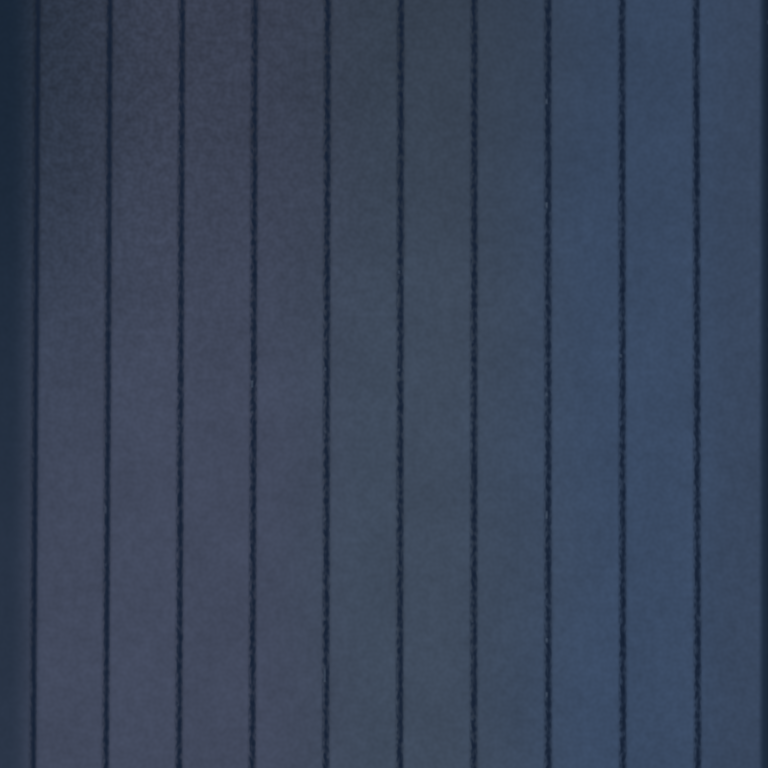
Reproduce this texture procedurally as a Shadertoy shader.

```glsl
const vec2 FIRST_GROOVE = vec2(0.0435, 0.0495);  // x at bottom, top
const vec2 PANEL_WIDTH = vec2(0.0962, 0.0953);   // width at bottom, top
const float PANEL_BEND = 0.0034;
const float CORE_HALF = 0.0011;
const float CORE_SOFT = 0.0028;
const float CORE_WOBBLE = 0.0012;
const float SPECKLE_REACH = 0.0068;
const float SHOULDER_WIDTH = 0.009;
const float GRAIN = 0.075;
const float BLOTCH = 0.075;
const float PANEL_VARIATION = 0.025;

const vec3 SLATE_VIOLET = vec3(0.260, 0.288, 0.365);
const vec3 SLATE_TEAL = vec3(0.247, 0.293, 0.361);
const vec3 SLATE_BLUE = vec3(0.228, 0.293, 0.392);
const vec3 GROOVE_COLOR = vec3(0.085, 0.130, 0.205);
const vec3 EDGE_COLOR = vec3(0.085, 0.140, 0.205);
const vec3 CHIP_COLOR = vec3(0.340, 0.390, 0.450);

float hash(vec2 p) {
    vec3 q = fract(vec3(p.xyx) * 0.1031);
    q += dot(q, q.yzx + 33.33);
    return fract((q.x + q.y) * q.z);
}

float cornerSlope(vec2 cell, vec2 offset) {
    float angle = 6.2832 * hash(cell);
    return dot(vec2(cos(angle), sin(angle)), offset);
}

// Gradient noise, roughly -0.7 to 0.7
float gradientNoise(vec2 p) {
    vec2 i = floor(p), f = fract(p);
    vec2 u = f * f * f * (f * (f * 6.0 - 15.0) + 10.0);
    vec2 e = vec2(0.0, 1.0);
    float low = mix(cornerSlope(i, f), cornerSlope(i + e.yx, f - e.yx), u.x);
    float high = mix(cornerSlope(i + e.xy, f - e.xy), cornerSlope(i + e.yy, f - e.yy), u.x);
    return mix(low, high, u.y);
}

float fbm(vec2 p) {
    float sum = 0.0, weight = 0.6;
    for (int i = 0; i < 4; i++) {
        sum += weight * gradientNoise(p);
        p = p * 2.03 + 17.1;
        weight *= 0.6;
    }
    return sum;
}

// Slow hue drift from violet through teal to blue
vec3 paintColor(vec2 uv) {
    float drift = uv.x + 0.07 * gradientNoise(uv * 3.0 + 4.0);
    vec3 color = mix(SLATE_VIOLET, SLATE_TEAL, smoothstep(0.32, 0.52, drift));
    return mix(color, SLATE_BLUE, smoothstep(0.56, 0.82, drift));
}

void mainImage(out vec4 fragColor, in vec2 fragCoord) {
    vec2 uv = fragCoord / iResolution.xy;
    float pixel = 1.0 / iResolution.x;

    // Panels fan out towards the bottom and bow slightly to the left
    float span = clamp((uv.x - 0.046) / 0.863, 0.0, 1.0);
    float bentX = uv.x + PANEL_BEND * 4.0 * span * (1.0 - span);
    float width = mix(PANEL_WIDTH.x, PANEL_WIDTH.y, uv.y);
    float along = (bentX - mix(FIRST_GROOVE.x, FIRST_GROOVE.y, uv.y)) / width;
    float panel = floor(along);
    float groove = floor(along + 0.5);
    float side = (along - groove) * width;

    // Painted surface: panel tone, blotches and fine grain
    vec3 color = paintColor(uv);
    float tone = 1.0 + PANEL_VARIATION * (2.0 * hash(vec2(panel, 7.0)) - 1.0);
    tone += BLOTCH * fbm(uv * 11.0 + panel * 3.7);
    float grainGain = mix(0.65, 1.7, smoothstep(0.3, 1.0, uv.y) * smoothstep(0.75, 0.0, uv.x));
    tone += GRAIN * grainGain * (gradientNoise(uv * 75.0) + gradientNoise(uv * 170.0));
    color *= tone;

    // Shade from the top, the upper left and the right panel
    color *= 1.0 - 0.14 * smoothstep(0.45, 1.0, uv.y) * smoothstep(1.1, 0.5, uv.x);
    color *= 1.0 - vec3(0.24, 0.17, 0.15) * smoothstep(0.24, 0.02, uv.x) * smoothstep(0.2, 1.0, uv.y);
    color *= 1.0 - vec3(0.03, 0.05, 0.06) * smoothstep(0.89, 0.96, uv.x);

    // Dark outer edges
    float leftShade = 0.80 * smoothstep(0.060, 0.012, uv.x) * mix(0.65, 1.0, uv.y);
    float rightShade = 0.75 * smoothstep(0.986, 0.996, uv.x);
    color = mix(color, EDGE_COLOR, max(leftShade, rightShade));

    // Thin groove core, uneven in width and depth; the first ones are cleaner
    float ragged = mix(0.25, 1.0, smoothstep(0.0, 3.0, groove));
    float wobble = gradientNoise(vec2(groove * 9.3, uv.y * 85.0));
    float wear = gradientNoise(vec2(groove * 5.7 + 40.0, uv.y * 130.0));
    float reach = abs(side + CORE_WOBBLE * ragged * wobble) - CORE_HALF - CORE_WOBBLE * ragged * wear;
    float core = 1.0 - smoothstep(-0.5 * CORE_SOFT, CORE_SOFT + pixel, reach);
    float depth = mix(0.92, 0.62, ragged);
    depth += ragged * (0.60 * gradientNoise(vec2(groove * 3.1 + 0.5, uv.y * 110.0))
                     + 0.40 * gradientNoise(vec2(groove * 7.9 + 0.3, uv.y * 24.0)));

    // Speckled shoulder around the core, heavier on the left
    float speckle = gradientNoise(vec2(side * 230.0 + groove * 31.0, uv.y * 125.0));
    float fringe = smoothstep(SPECKLE_REACH, 0.0005, abs(side + 0.0010));
    fringe *= smoothstep(-0.35, 0.45, speckle);
    color *= 1.0 - 0.20 * smoothstep(SHOULDER_WIDTH, 0.0, abs(side + 0.0006));
    color = mix(color, GROOVE_COLOR, 0.80 * mix(0.5, 1.0, ragged) * fringe);
    color = mix(color, GROOVE_COLOR, core * clamp(depth, 0.0, 1.0));

    // Sparse pale chips beside the grooves
    float chipNoise = gradientNoise(vec2(groove * 6.3 + 0.4, uv.y * 55.0));
    float chip = smoothstep(0.36, 0.50, chipNoise) * smoothstep(0.003, 0.0, abs(side + 0.0025));
    color = mix(color, CHIP_COLOR, 0.45 * chip * ragged);

    fragColor = vec4(clamp(color, 0.0, 1.0), 1.0);
}
```
